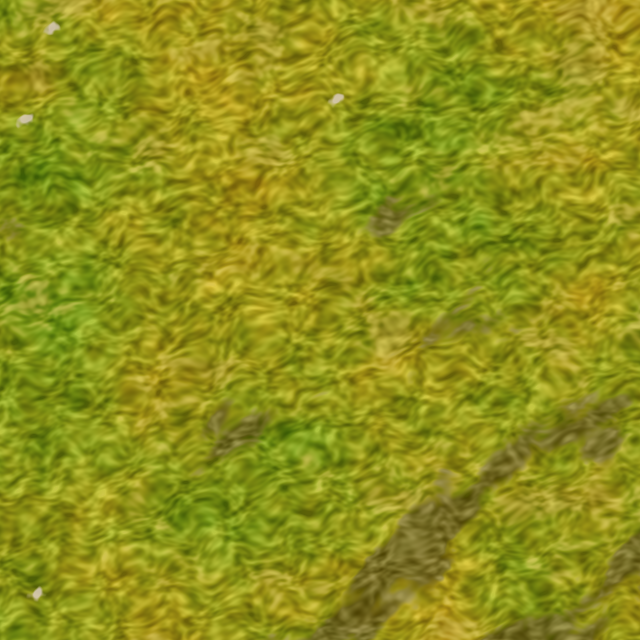
Write a WebGL 1 fragment shader that draws this texture.

```glsl
precision highp float;
// Mossy meadow turf: soft tilted tufts, green and yellow patches, dry tips and bare earth.

uniform vec2 u_resolution;

#define TUFT_SCALE vec2(40.0, 66.0)   // tufts across and up the canvas
#define TUFT_TILT 0.24                // slope of the tufts, radians
#define TUFT_CONTRAST 0.62
#define HUE_SHIFT 0.20                // strength of green and yellow patches
#define DRY_AMOUNT 0.55
#define EARTH_AMOUNT 0.80
#define FLECK_CELLS 9.0
#define FLECK_CHANCE 0.03

const vec3 SHADOW_MOSS = vec3(0.37, 0.38, 0.03);
const vec3 MID_MOSS    = vec3(0.57, 0.58, 0.08);
const vec3 LIT_MOSS    = vec3(0.78, 0.78, 0.25);
const vec3 DRY_GRASS   = vec3(0.67, 0.60, 0.23);
const vec3 BARE_EARTH  = vec3(0.41, 0.37, 0.15);
const vec3 PALE_FLECK  = vec3(0.86, 0.80, 0.74);

vec2 hash2(vec2 cell) {
  vec3 p = fract(cell.xyx * vec3(0.1031, 0.1030, 0.0973));
  p += dot(p, p.yzx + 33.33);
  return fract((p.xx + p.yz) * p.zy);
}

float cornerSlope(vec2 cell, vec2 corner, vec2 f) {
  float angle = 6.28318 * hash2(cell + corner + 157.0).x;
  return dot(vec2(cos(angle), sin(angle)), f - corner);
}

float gradientNoise(vec2 p) {
  vec2 cell = floor(p);
  vec2 f = p - cell;
  vec2 w = f * f * f * (f * (f * 6.0 - 15.0) + 10.0);
  float low  = mix(cornerSlope(cell, vec2(0.0, 0.0), f), cornerSlope(cell, vec2(1.0, 0.0), f), w.x);
  float high = mix(cornerSlope(cell, vec2(0.0, 1.0), f), cornerSlope(cell, vec2(1.0, 1.0), f), w.x);
  return mix(low, high, w.y);
}

// Three-octave noise for broad patches
float patchNoise(vec2 p) {
  float sum = 0.0;
  float weight = 1.0;
  for (int i = 0; i < 3; i++) {
    sum += weight * gradientNoise(p);
    p = p * 2.1 + 19.7;
    weight *= 0.6;
  }
  return sum;
}

vec2 rotate(vec2 p, float angle) {
  float c = cos(angle);
  float s = sin(angle);
  return vec2(c * p.x + s * p.y, c * p.y - s * p.x);
}

// Light and shade of the tufts, from clumps down to blades
float tuftShade(vec2 uv) {
  vec2 warp = vec2(gradientNoise(uv * 17.0), gradientNoise(uv * 17.0 + 41.0));
  vec2 p = rotate(uv + 0.018 * warp, TUFT_TILT) * TUFT_SCALE;
  float shade = 0.30 * gradientNoise(p * 0.17 + 7.0);
  shade += 0.55 * gradientNoise(p * 0.45 + 23.0);
  shade += gradientNoise(p);
  shade += 0.75 * gradientNoise(rotate(p, 0.5) * 1.75 + 61.0);
  return shade;
}

// Sparse pale specks, one candidate per cell
float fleckMask(vec2 uv) {
  vec2 p = uv * FLECK_CELLS;
  vec2 cell = floor(p);
  vec2 centre = 0.25 + 0.5 * hash2(cell + 311.0);
  vec2 offset = rotate(p - cell - centre, 0.5) * vec2(1.0, 1.6);
  float edge = length(offset) + 0.10 * gradientNoise(uv * 90.0);
  float present = step(hash2(cell + 503.0).y, FLECK_CHANCE);
  return present * (1.0 - smoothstep(0.05, 0.14, edge));
}

void main() {
  vec2 uv = gl_FragCoord.xy / min(u_resolution.x, u_resolution.y);

  // Moss ramp from shaded hollows to lit tips
  float shade = tuftShade(uv);
  float light = clamp(0.5 + TUFT_CONTRAST * shade, 0.0, 1.0);
  vec3 color = mix(SHADOW_MOSS, MID_MOSS, min(2.0 * light, 1.0));
  color = mix(color, LIT_MOSS, max(2.0 * light - 1.0, 0.0));

  // Greener and yellower areas
  float hue = patchNoise(uv * vec2(3.2, 4.2) + 5.3) + 0.35 * gradientNoise(uv * 38.0);
  color += HUE_SHIFT * hue * vec3(0.85, 0.10, 0.05);

  // Straw-coloured tips where the turf is dry
  float dryness = patchNoise(uv * vec2(5.0, 7.0) + 83.0) + 0.45 * shade + 0.3 * hue;
  color = mix(color, DRY_GRASS + 0.16 * shade, DRY_AMOUNT * smoothstep(0.22, 0.65, dryness));

  // Worn diagonal streaks, mostly toward the lower right
  vec2 streak = rotate(uv, 0.75) * vec2(3.0, 7.5);
  float wear = patchNoise(streak + 31.0) + 0.15 * shade + 0.45 * (uv.x - uv.y - 0.45);
  color = mix(color, BARE_EARTH + 0.20 * shade, EARTH_AMOUNT * smoothstep(0.27, 0.48, wear));

  color = mix(color, PALE_FLECK, 0.85 * fleckMask(uv));
  gl_FragColor = vec4(clamp(color, 0.0, 1.0), 1.0);
}
```
